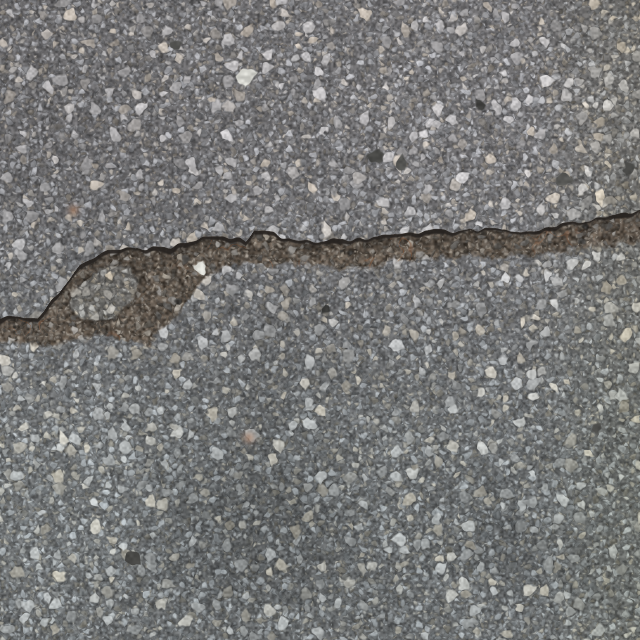
Write a Shadertoy shader that draws this texture.

```glsl
// Weathered asphalt with pale aggregate, split by a crack filled with brown grit.
// Jittered grids of faceted pebbles are stacked from fine to coarse; two bent
// edge lines, roughened by noise, bound the crack and its shadowed lip.
#define BINDER vec3(.392, .394, .398)
#define DIRT vec3(.35, .315, .28)
#define FINE_CELL .0066
#define MID_CELL .0112
#define COARSE_CELL .0205
#define LIP_WIDTH .0062
#define LIP_DARK vec3(.145, .13, .12)
#define SLAB_CENTER vec2(.163, .543)
#define SLAB_RADII vec2(.06, .037)
#define GRAIN .15
#define EXPOSURE 1.03

const int N = 14;
const vec2 UPPER[N] = vec2[](vec2(0, .501), vec2(.059, .505), vec2(.091, .545),
  vec2(.124, .586), vec2(.169, .607), vec2(.267, .615), vec2(.313, .627), vec2(.384, .625),
  vec2(.397, .641), vec2(.456, .625), vec2(.56, .624), vec2(.625, .636), vec2(.833, .641), vec2(1, .669));
const vec2 LOWER[N] = vec2[](vec2(0, .464), vec2(.104, .46), vec2(.16, .474),
  vec2(.234, .462), vec2(.262, .49), vec2(.28, .512), vec2(.313, .557), vec2(.352, .583),
  vec2(.456, .586), vec2(.56, .576), vec2(.625, .594), vec2(.73, .597), vec2(.833, .599), vec2(1, .622));
// Single pebbles: position, radius, brightness
const vec4 ACCENTS[11] = vec4[](vec4(.587, .755, .013, .28), vec4(.627, .745, .011, .32),
  vec4(.881, .72, .013, .33), vec4(.983, .736, .011, .29), vec4(.275, .93, .01, .31),
  vec4(.932, .331, .009, .28), vec4(.208, .128, .014, .27), vec4(.509, .516, .008, .22),
  vec4(.751, .837, .009, .24), vec4(.384, .88, .016, .81), vec4(.314, .582, .011, .86));

vec3 hash3(vec2 p) {
  vec3 q = fract(p.xyx * vec3(.1031, .103, .0973));
  q += dot(q, q.yxz + 33.33);
  return fract((q.xxy + q.yzz) * q.zyx);
}

float noise(vec2 p) {
  vec2 i = floor(p), f = fract(p);
  f = f * f * (3. - 2. * f);
  return mix(mix(hash3(i).x, hash3(i + vec2(1, 0)).x, f.x),
             mix(hash3(i + vec2(0, 1)).x, hash3(i + 1.).x, f.x), f.y);
}

float fbm(vec2 p) {
  return .5 * noise(p) + .3 * noise(p * 2.1 + 17.) + .2 * noise(p * 4.3 + 41.);
}

mat2 rot(float a) { float c = cos(a), s = sin(a); return mat2(c, s, -s, c); }

// Rounded, slightly angular pebble of radius r
float pebble(vec2 p, float r, float angle, float stretch) {
  p = rot(angle) * p * vec2(1. / stretch, stretch);
  float facet = max(max(p.x, dot(p, vec2(-.6, .8))), .5 * abs(p.x) - .87 * p.y);
  return mix(length(p), facet, .55) - r;
}

// Lays one jittered grid of pebbles over col
void scatter(inout vec3 col, vec2 uv, float cell, float seed, float density, float tone, float spread, float warmth) {
  vec2 g = uv / cell, id = floor(g);
  float aa = 1.1 / (iResolution.y * cell);
  for (int k = 0; k < 9; k++) {
    vec2 c = id + vec2(k % 3 - 1, k / 3 - 1);
    vec3 a = hash3(c + seed), b = hash3(c + seed + 71.7);
    if (b.x > density) continue;
    vec2 p = g - c - .15 - .7 * a.xy;
    float d = pebble(p, mix(.18, .44, b.y), 6.283 * a.z, mix(.85, 1.3, a.x));
    float light = tone + spread * (b.z - .5) + .09 * dot(p, vec2(-.5, .85));
    vec3 tint = mix(vec3(.98, 1, 1.02), vec3(1.03, 1, .94), smoothstep(.45, 1., fract(b.z * 7. + a.y)));
    tint = mix(tint, vec3(1.08, 1, .9), warmth);
    col *= 1. - .13 * smoothstep(.16, 0., d);
    col = mix(col, light * tint, .93 * smoothstep(aa, -aa, d));
  }
}

float edgeHeight(vec2 e[N], float x) {
  float y = e[0].y;
  for (int i = 0; i < N - 1; i++)
    if (x >= e[i].x) y = mix(e[i].y, e[i + 1].y, (x - e[i].x) / (e[i + 1].x - e[i].x));
  return y;
}

float spot(vec2 uv, float x, float y, float r) { vec2 d = (uv - vec2(x, y)) / r; return exp(-dot(d, d)); }

void mainImage(out vec4 fragColor, in vec2 fragCoord) {
  vec2 uv = fragCoord / iResolution.y;
  float px = 1. / iResolution.y;
  vec2 warp = uv + .0045 * (vec2(noise(uv * 150.), noise(uv * 150. + 57.)) - .5);
  float grain = GRAIN * (noise(uv * 270. + 31.) - .5);

  // Asphalt: binder and three sizes of aggregate
  vec3 road = BINDER * (.8 + .4 * noise(uv * 260.));
  scatter(road, warp, FINE_CELL, 3., .85, .515, .3, 0.);
  scatter(road, warp, MID_CELL, 211., .55, .57, .32, 0.);
  scatter(road, warp, COARSE_CELL, 467., .32, .655, .26, .15);
  road += grain;

  // Broad stains and tints
  float stain = .15 * spot(uv, .4, .17, .15) + .08 * spot(uv, .82, .14, .1)
    + .06 * spot(uv, .1, .73, .16) + .05 * spot(uv, .42, .45, .14)
    - .05 * spot(uv, .75, .85, .28) - .04 * spot(uv, .08, .3, .16);
  road *= (1.01 - stain) * (.95 + .1 * fbm(uv * 7.));
  road *= mix(vec3(1.01, .995, 1), vec3(.985, 1.005, 1.005), smoothstep(.8, .2, uv.y));
  road.b *= 1. - .035 * smoothstep(.8, 1., uv.x);

  // Crack bounds
  float jag = .007 * noise(vec2(uv.x * 75., 3)) + .005 * noise(vec2(uv.x * 28., 9)) - .006;
  float below = edgeHeight(UPPER, uv.x) + jag - uv.y;
  float above = uv.y - edgeHeight(LOWER, uv.x) + .022 * (fbm(uv * 65.) - .5);
  float inside = smoothstep(-px, px, below) * smoothstep(-.004, .006, above);

  // Grit, debris and rusty fibres
  vec3 grit = DIRT * (.65 + .7 * noise(uv * 210.));
  scatter(grit, warp, .0058, 619., .72, .42, .36, .75);
  scatter(grit, warp, .0125, 823., .28, .45, .46, .4);
  float fibre = smoothstep(.05, 0., abs(noise(rot(.6) * uv * vec2(70, 45)) - .5)) * smoothstep(.56, .7, noise(uv * 24. + 5.));
  grit = mix(grit, vec3(.5, .34, .24), .5 * fibre) + grain;
  grit *= .82 + .36 * fbm(uv * 32.);

  // Loose slab lying in the wide end
  vec2 s = rot(-.52) * (uv - SLAB_CENTER) / SLAB_RADII;
  float slab = (length(s) - 1. + .45 * (fbm(uv * 30.) - .5)) * SLAB_RADII.y;
  grit *= 1. - .22 * smoothstep(.008, 0., slab);
  grit = mix(grit, road * vec3(1, .98, .94), smoothstep(.002, -.002, slab));

  // Fill and shadowed upper lip
  vec3 col = mix(road, grit, inside);
  col *= 1. - .25 * exp(-max(below, 0.) * 85.) * step(0., below);
  float width = LIP_WIDTH * mix(.25, 1.35, noise(vec2(uv.x * 38., 21)));
  float lip = smoothstep(-.0015, .001, below) * smoothstep(width + .002, width - .002, below);
  col = mix(col, LIP_DARK, .9 * lip);

  // Isolated pebbles and two rusty chips
  for (int i = 0; i < 11; i++) {
    vec4 k = ACCENTS[i];
    float d = pebble(warp - k.xy, k.z * .78, float(i) * 1.7, 1.12);
    col = mix(col, k.w * (.88 + .24 * noise(uv * 190.)) * vec3(1, 1, .97), smoothstep(px, -px, d));
  }
  float rust = spot(uv, .115, .672, .008) + spot(uv, .389, .316, .009);
  col = mix(col, vec3(.68, .52, .42), .6 * min(rust, 1.));
  fragColor = vec4(clamp(col * EXPOSURE, 0., 1.), 1);
}
```
